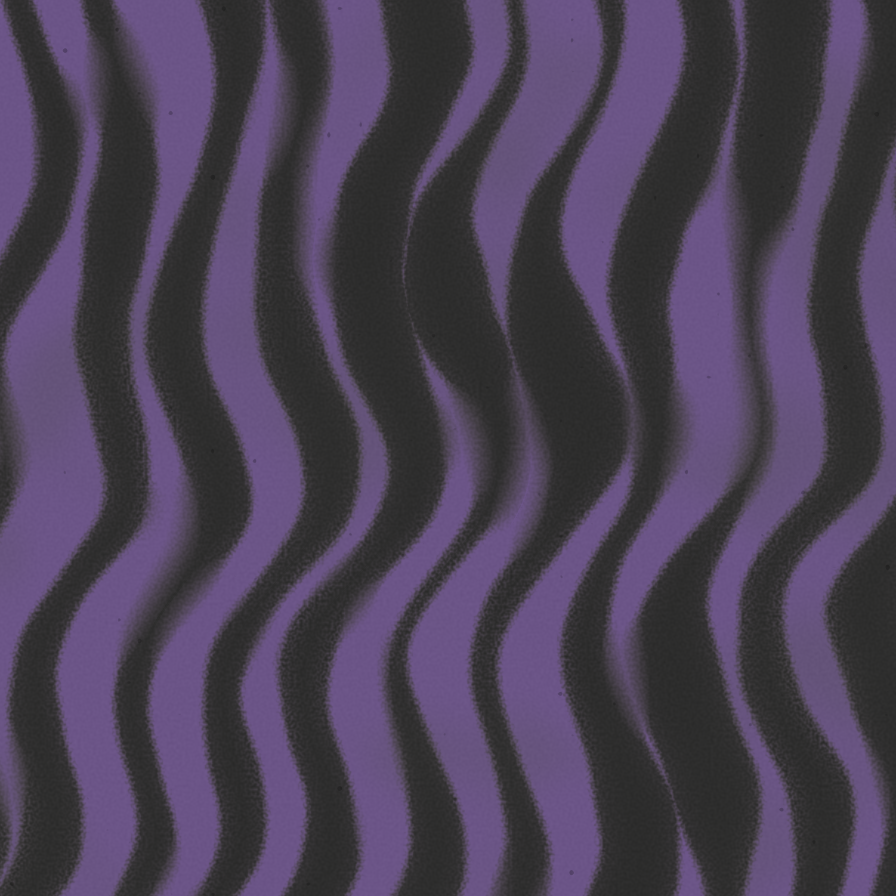
A Shadertoy shader for this pattern:

```glsl
// Wavy violet and charcoal animal stripes, airbrushed with speckled soft edges.

const vec3  CHARCOAL     = vec3(0.173, 0.173, 0.171);
const vec3  VIOLET       = vec3(0.422, 0.333, 0.532);
const vec3  DUSTY_VIOLET = vec3(0.388, 0.322, 0.470);
const vec3  BLEND_TINT   = vec3(0.03, 0.06, -0.08); // greys the half tones
const float TAU          = 6.2831853;
const float PITCH        = 0.108;  // distance between stripes
const float HALF_WIDTH   = 0.0255; // mean distance from axis to edge
const float MAX_WIDTH    = 0.048;  // keeps a dark gap between stripes
const float BULGE        = 0.078;  // variation of each edge
const float BULGE_RATE   = 2.7;    // bulges along the height
const float TAPER        = 0.034;  // shared variation, ends some stripes
const float KINK         = 0.012;  // small bumps on the edges
const float LEAN         = 0.14;   // sideways drift over the height
const float SWAY         = 0.026;  // regular meander
const float SWAY_RATE    = 2.45;
const float WANDER       = 0.11;   // irregular meander
const float CRISP_EDGE   = 0.0070;
const float SOFT_EDGE    = 0.026;
const float GRAIN_SCALE  = 290.0;

vec2 hashGradient(vec2 cell) {
    vec3 q = fract(cell.xyx * vec3(0.1031, 0.1030, 0.0973));
    q += dot(q, q.yzx + 33.33);
    float angle = TAU * fract((q.x + q.y) * q.z);
    return vec2(cos(angle), sin(angle));
}

// Gradient noise, about -0.7 to 0.7
float noise(vec2 p) {
    vec2 i = floor(p), f = p - i;
    vec2 u = f * f * f * (f * (f * 6.0 - 15.0) + 10.0);
    vec2 e = vec2(0.0, 1.0);
    float low  = mix(dot(hashGradient(i), f),
                     dot(hashGradient(i + e.yx), f - e.yx), u.x);
    float high = mix(dot(hashGradient(i + e.xy), f - e.xy),
                     dot(hashGradient(i + e.yy), f - e.yy), u.x);
    return mix(low, high, u.y);
}

// Half width of one stripe side; it may shrink below zero and taper off
float sideWidth(float seed, float y, float taper) {
    float width = HALF_WIDTH + taper
                + BULGE * noise(vec2(seed, y * BULGE_RATE + seed))
                + KINK * noise(vec2(seed + 5.7, y * 11.0));
    const float k = 110.0;
    return -log(exp(-k * width) + exp(-k * MAX_WIDTH)) / k; // smooth minimum
}

// Horizontal reach inside (positive) or outside (negative) the stripes
float stripeField(vec2 p) {
    float bend = noise(p * vec2(1.6, 2.4) + 11.3);
    float meander = LEAN * p.y + WANDER * bend
                  + SWAY * cos(TAU * SWAY_RATE * (p.y - 0.48) + 2.0 * bend);
    float x = p.x - meander;
    float home = floor(x / PITCH);
    float field = -1.0;
    for (int k = -1; k <= 1; k++) {
        float id = home + float(k);
        float offset = x - (id + 0.5) * PITCH;
        float seed = id * 7.31 + 140.4;
        float taper = TAPER * noise(vec2(seed + 1.9, p.y * 1.7 + seed));
        float leftGap  = offset + sideWidth(seed, p.y, taper);
        float rightGap = sideWidth(seed + 3.43, p.y, taper) - offset;
        field = max(field, min(leftGap, rightGap));
    }
    return field;
}

// Field corrected for slanted edges
float stripeDistance(vec2 p) {
    const vec2 h = vec2(0.002, 0.0);
    float d = stripeField(p);
    vec2 slope = vec2(stripeField(p + h.xy), stripeField(p + h.yx)) - d;
    return d / clamp(length(slope) / h.x, 1.0, 2.0);
}

void mainImage(out vec4 fragColor, in vec2 fragCoord) {
    vec2 p = fragCoord / iResolution.y;
    float pixel = 1.0 / iResolution.y;
    float grain = noise(p * GRAIN_SCALE);
    float cloud = noise(p * 3.0 + 4.7) + 0.5 * noise(p * 9.0 + 8.1);

    // Edge: mostly crisp, blurred in patches, broken up by spray grain
    float patchy = smoothstep(0.10, 0.48, noise(p * vec2(8.0, 5.0) + 21.9));
    float softness = max(mix(CRISP_EDGE, SOFT_EDGE, patchy), pixel);
    float d = stripeDistance(p) + 0.0045 * grain;
    float paint = smoothstep(-softness, softness, d);

    // Speckled overspray on the dark side, denser in places
    float dusting = smoothstep(-0.1, 0.4, noise(p * vec2(7.0, 4.0) + 57.2));
    float spray = (0.17 + 0.10 * dusting) * exp(min(d, 0.0) / 0.011);
    spray *= 1.0 + (0.8 + 1.2 * dusting) * grain;
    paint = clamp(max(paint, spray), 0.0, 1.0);

    // Faded pigment and half tones
    vec3 violet = mix(VIOLET, DUSTY_VIOLET, smoothstep(-0.10, 0.55, cloud));
    vec3 color = mix(CHARCOAL, violet, paint);
    color += BLEND_TINT * paint * (1.0 - paint);

    // Worn surface: mottling, fine grain and sparse dark specks
    float fine = noise(p * GRAIN_SCALE * 0.8 + 31.0);
    float speck = smoothstep(0.52, 0.62, noise(p * 85.0 + 3.3));
    color += 0.007 * cloud + 0.014 * grain + 0.012 * fine;
    color *= 1.0 - 0.22 * speck;
    fragColor = vec4(color, 1.0);
}
```
